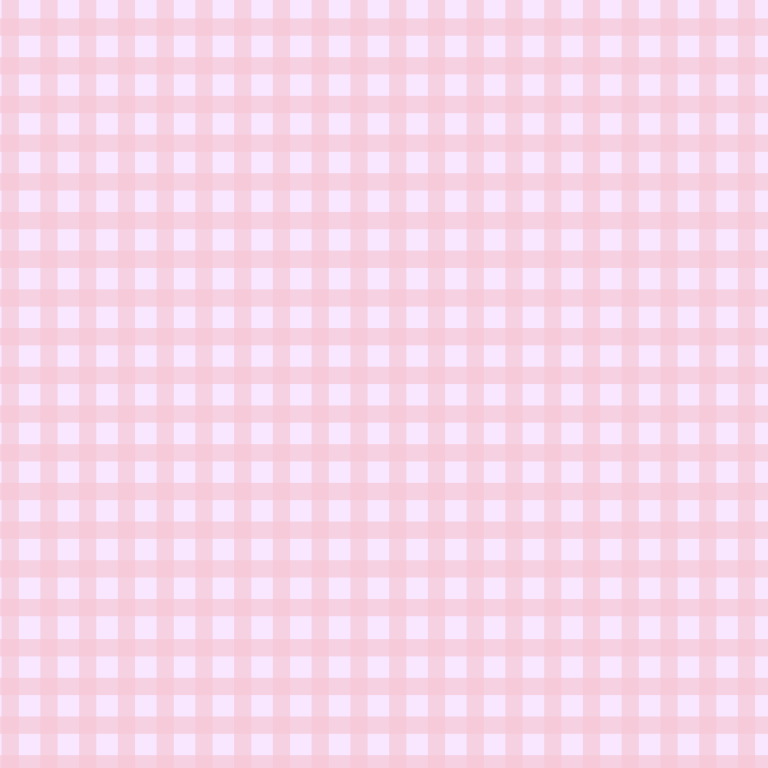
A Shadertoy shader for this pattern:

```glsl
// Pale pink gingham: translucent stripes crossing on a lilac-white cloth.

const vec3 CLOTH_COLOR  = vec3(0.976, 0.902, 1.000);
const vec3 STRIPE_COLOR = vec3(0.962, 0.778, 0.830);
const float STRIPE_OPACITY = 0.67;

// All lengths are fractions of the canvas.
const vec2 PERIOD        = vec2(0.05046, 0.05039);  // about 19.8 repeats each way
const vec2 STRIPE_WIDTH  = vec2(0.0224, 0.0225);
const vec2 STRIPE_CENTER = vec2(0.3665, 0.6120);    // centre of one stripe per axis

// The lowest rows sit slightly further down.
const float JOG_HEIGHT = 0.184;
const float JOG_SHIFT  = 0.0019;

// Coverage of the upright (x) and level (y) stripes.
vec2 stripeCoverage(vec2 p, vec2 pixel) {
    vec2 cell = fract((p - STRIPE_CENTER) / PERIOD + 0.5) - 0.5;
    vec2 edgeDistance = abs(cell) * PERIOD - 0.5 * STRIPE_WIDTH;
    return clamp(0.5 - edgeDistance / pixel, 0.0, 1.0);
}

void mainImage(out vec4 fragColor, in vec2 fragCoord) {
    vec2 pixel = 1.0 / iResolution.xy;
    vec2 p = fragCoord * pixel;
    p.y += JOG_SHIFT * (1.0 - step(JOG_HEIGHT, p.y));

    // Lay one set of stripes over the other.
    vec2 opacity = STRIPE_OPACITY * stripeCoverage(p, pixel);
    vec3 color = mix(CLOTH_COLOR, STRIPE_COLOR, opacity.x);
    color = mix(color, STRIPE_COLOR, opacity.y);

    fragColor = vec4(color, 1.0);
}
```
